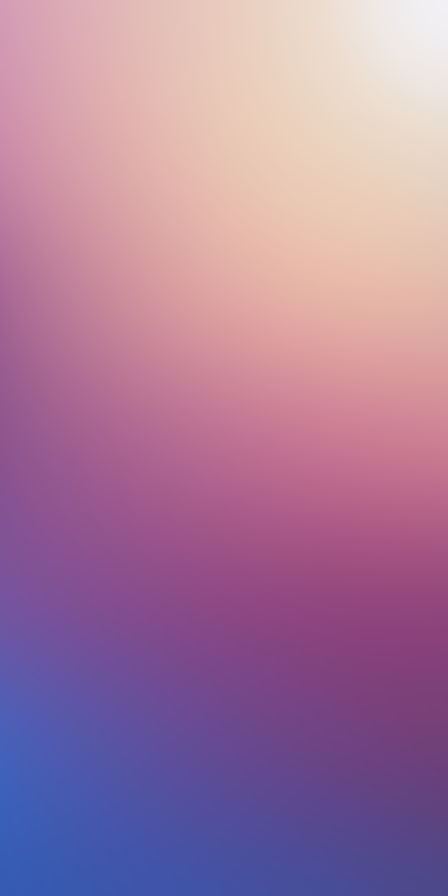
This background is drawn by a Shadertoy shader. Its source:

```glsl
// Soft diagonal dusk gradient: pale cream light at the upper right, rose and plum, blue at the lower left.

#define CORNER_LIGHT vec3(0.945, 0.940, 0.955)
#define CORNER_SIZE 0.24
#define CREAM_LIGHT vec3(0.915, 0.850, 0.765)
#define CREAM_CENTER vec2(0.72, 1.74)
#define CREAM_SIZE 0.30
#define CREAM_AMOUNT 0.35

const int STOPS = 7;

// Colour ramps down the left side, the middle and the right side
const vec3 LEFT_RAMP[STOPS] = vec3[STOPS](
    vec3(0.83, 0.61, 0.71), vec3(0.79, 0.54, 0.66), vec3(0.65, 0.40, 0.58),
    vec3(0.55, 0.33, 0.56), vec3(0.46, 0.33, 0.62), vec3(0.27, 0.38, 0.73),
    vec3(0.20, 0.36, 0.70));
const vec3 MIDDLE_RAMP[STOPS] = vec3[STOPS](
    vec3(0.91, 0.79, 0.74), vec3(0.91, 0.75, 0.69), vec3(0.87, 0.64, 0.63),
    vec3(0.73, 0.43, 0.57), vec3(0.56, 0.29, 0.52), vec3(0.40, 0.29, 0.57),
    vec3(0.26, 0.32, 0.64));
const vec3 RIGHT_RAMP[STOPS] = vec3[STOPS](
    vec3(0.92, 0.88, 0.84), vec3(0.90, 0.83, 0.77), vec3(0.88, 0.71, 0.66),
    vec3(0.79, 0.49, 0.57), vec3(0.58, 0.28, 0.49), vec3(0.44, 0.25, 0.47),
    vec3(0.30, 0.28, 0.53));

// Smooth cubic curve through evenly spaced colour stops
vec3 sampleRamp(vec3 ramp[STOPS], float depth) {
    float position = clamp(depth, 0.0, 1.0) * float(STOPS - 1);
    int i = min(int(position), STOPS - 2);
    float t = position - float(i);
    vec3 before = ramp[max(i - 1, 0)];
    vec3 start = ramp[i];
    vec3 end = ramp[i + 1];
    vec3 after = ramp[min(i + 2, STOPS - 1)];
    vec3 slope = end - before;
    vec3 bend = 2.0 * before - 5.0 * start + 4.0 * end - after;
    vec3 twist = 3.0 * (start - end) + after - before;
    return start + 0.5 * t * (slope + t * (bend + t * twist));
}

float glow(vec2 p, vec2 center, float size) {
    vec2 d = (p - center) / size;
    return exp(-dot(d, d));
}

void mainImage(out vec4 fragColor, in vec2 fragCoord) {
    vec2 uv = fragCoord / iResolution.xy;
    vec2 p = vec2(uv.x, uv.y * 2.0);
    float depth = 1.0 - uv.y;

    // Quadratic blend across the three ramps
    float x = uv.x;
    vec3 color = sampleRamp(LEFT_RAMP, depth) * (1.0 - x) * (1.0 - 2.0 * x)
               + sampleRamp(MIDDLE_RAMP, depth) * 4.0 * x * (1.0 - x)
               + sampleRamp(RIGHT_RAMP, depth) * x * (2.0 * x - 1.0);

    // Cream haze, then the bright corner
    color = mix(color, CREAM_LIGHT, CREAM_AMOUNT * glow(p, CREAM_CENTER, CREAM_SIZE));
    color = mix(color, CORNER_LIGHT, glow(p, vec2(1.0, 2.0), CORNER_SIZE));

    fragColor = vec4(clamp(color, 0.0, 1.0), 1.0);
}
```
